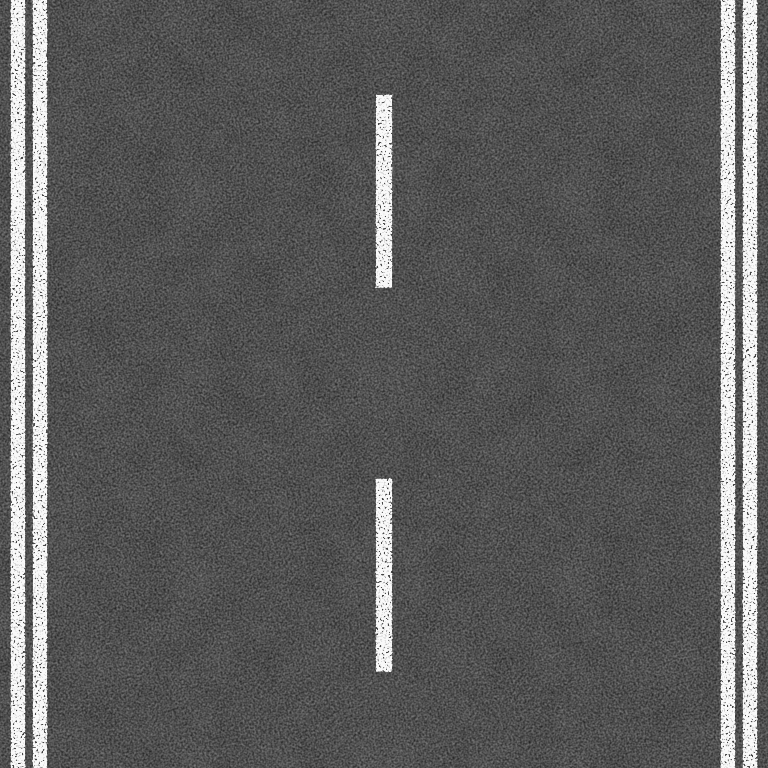
Give the GLSL for this texture, as a three.js fragment shader.

```glsl
// Asphalt road seen from above: double white edge lines and a dashed centre line.
// Mirrored distance functions place the markings; gradient noise gives the
// mottled ground, the fine stone grain and the dark specks worn into the paint.

varying vec2 vUv;

const vec3 ASPHALT = vec3(0.312);
const vec3 PAINT = vec3(0.975);

const float DASH_PERIOD = 0.5;
const vec2 DASH_HALF_SIZE = vec2(0.0104, 0.1255);
const float DASH_CENTRE = 0.251;

const float EDGE_PAIR_OFFSET = 0.46225;  // road centre to middle of a line pair
const float EDGE_HALF_SPACING = 0.01435; // pair middle to centre of each line
const float EDGE_HALF_WIDTH = 0.0092;

const float EDGE_SOFTNESS = 0.0008;
const float GRAIN_SCALE = 330.0;

// Random unit gradient for a lattice cell
vec2 cellGradient(vec2 cell) {
  vec3 p = fract(vec3(cell.xyx) * vec3(0.1031, 0.1030, 0.0973));
  p += dot(p, p.yzx + 33.33);
  float angle = 6.28319 * fract((p.x + p.y) * p.z);
  return vec2(cos(angle), sin(angle));
}

// Gradient noise that tiles after the given number of cells
float gradientNoise(vec2 p, float period) {
  vec2 cell = floor(p);
  vec2 f = p - cell;
  vec2 w = f * f * f * (f * (f * 6.0 - 15.0) + 10.0);
  vec2 lo = mod(cell, period);
  vec2 hi = mod(cell + 1.0, period);
  float a = dot(cellGradient(lo), f);
  float b = dot(cellGradient(vec2(hi.x, lo.y)), f - vec2(1.0, 0.0));
  float c = dot(cellGradient(vec2(lo.x, hi.y)), f - vec2(0.0, 1.0));
  float d = dot(cellGradient(hi), f - 1.0);
  return mix(mix(a, b, w.x), mix(c, d, w.x), w.y);
}

// Soft blotches, summed over octaves that all tile with the unit square
float mottle(vec2 p) {
  float sum = 0.0;
  float weight = 0.5;
  float cells = 9.0;
  for (int i = 0; i < 4; i++) {
    sum += weight * gradientNoise(p * cells, cells);
    cells *= 2.0;
    weight *= 0.8;
  }
  return sum;
}

// Fine grain from two turned layers, so that no lattice shows
float grain(vec2 p, float scale) {
  mat2 turn = mat2(0.8, 0.6, -0.6, 0.8);
  vec2 q = turn * p * scale;
  vec2 r = turn * q * 1.17 + 71.3;
  return gradientNoise(q, 2048.0) + gradientNoise(r, 2048.0);
}

float boxDistance(vec2 p, vec2 halfSize) {
  vec2 d = abs(p) - halfSize;
  return length(max(d, 0.0)) + min(max(d.x, d.y), 0.0);
}

// Distance to the nearest marking; x is measured from the road centre
float markingDistance(float x, float y) {
  float edgeLine = abs(abs(x - EDGE_PAIR_OFFSET) - EDGE_HALF_SPACING) - EDGE_HALF_WIDTH;
  float dashY = mod(y, DASH_PERIOD) - DASH_CENTRE;
  float dash = boxDistance(vec2(x, dashY), DASH_HALF_SIZE);
  return min(edgeLine, dash);
}

// Mostly clean paint with light dusting and sparse dark specks
vec3 wornPaint(float wear) {
  float dust = 0.1 * smoothstep(0.0, 0.3, wear);
  float speck = 0.62 * smoothstep(0.3, 0.65, wear);
  return PAINT * (1.0 - dust - speck);
}

void main() {
  float fromCentre = abs(vUv.x - 0.5);

  // Ground: mirrored, repeating blotches under unrepeated grain
  float blotches = mottle(vec2(fromCentre, vUv.y) / DASH_PERIOD);
  float stones = grain(vUv, GRAIN_SCALE);
  vec3 color = ASPHALT + 0.05 * blotches + 0.15 * stones;

  // Markings with slightly eroded edges
  float wear = grain(vUv + 3.7, GRAIN_SCALE);
  float edge = markingDistance(fromCentre, vUv.y) + 0.0012 * wear;
  float painted = 1.0 - smoothstep(-EDGE_SOFTNESS, EDGE_SOFTNESS, edge);
  color = mix(color, wornPaint(wear + 0.15 * blotches), painted);

  gl_FragColor = vec4(clamp(color, 0.0, 1.0), 1.0);
}
```
